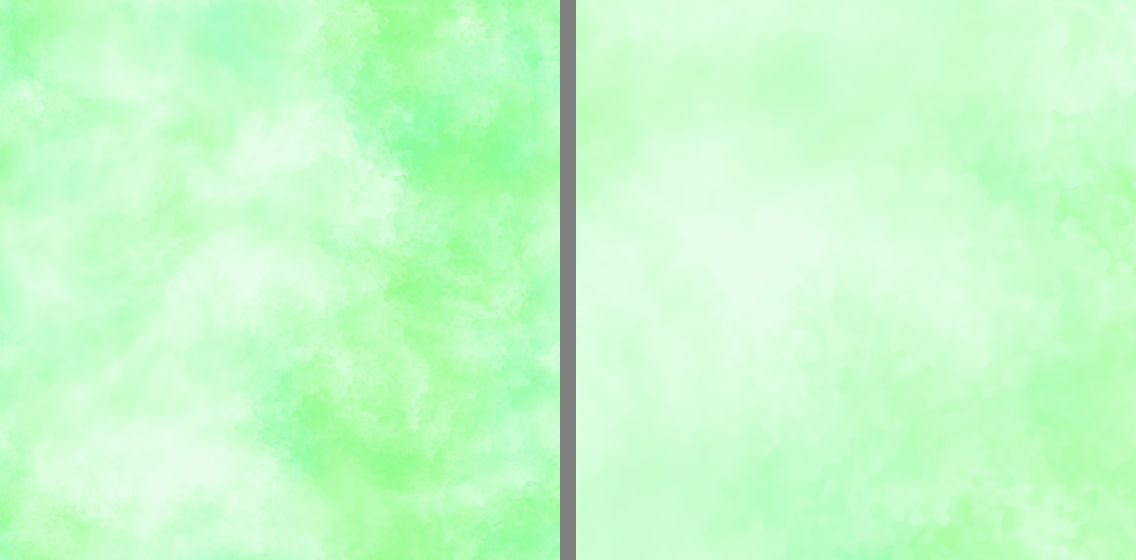
Left: the whole. Right: its middle third, enlarged.
This texture is drawn by a three.js fragment shader. Its source:

```glsl
varying vec2 vUv;

const float TAU = 6.2831853;

// Palette
const vec3 PALE_GREEN = vec3(0.9, 0.997, 0.915);
const vec3 DEEP_GREEN = vec3(0.565, 0.99, 0.59);
const vec3 MINT_SHIFT = vec3(-0.025, 0.0, 0.075);
const float LIME_LIMIT = -0.4;

// Clouds
const vec2 CLOUD_REPEATS = vec2(4.0);
const float SMOOTH_GAIN = 0.55;
const float ROUGH_GAIN = 0.72;
const float CLOUD_CONTRAST = 0.56;
const float WARP_AMOUNT = 0.05;

// Broad wash
const float WASH_MEAN = 0.45;
const float WASH_ACROSS = 0.21;
const float WASH_UP = 0.05;
const float DARK_SIDE = 0.79;

// Crumbled pigment
const float COARSE_CELLS = 60.0;
const float FINE_CELLS = 128.0;
const float CELL_SOFTNESS = 8.0;
const float CRUMBLE_SHIFT = 0.022;
const float SPECKLE = 0.06;

vec2 hash2(vec2 cell, float seed) {
  vec3 p = fract(vec3(cell.xyx + seed * 1.37) * vec3(0.1031, 0.1030, 0.0973));
  p += dot(p, p.yzx + 33.33);
  return fract((p.xx + p.yz) * p.zy);
}

float cornerSlope(vec2 cell, vec2 offset, vec2 repeats, float seed) {
  float angle = TAU * hash2(mod(cell, repeats), seed).x;
  return dot(vec2(cos(angle), sin(angle)), offset);
}

// Gradient noise that wraps after a whole number of repeats
float wrapNoise(vec2 uv, vec2 repeats, float seed) {
  vec2 p = uv * repeats + hash2(vec2(seed), 5.0);
  vec2 cell = floor(p);
  vec2 f = p - cell;
  vec2 w = f * f * f * (f * (f * 6.0 - 15.0) + 10.0);
  vec2 e = vec2(1.0, 0.0);
  float low = mix(cornerSlope(cell, f, repeats, seed),
                  cornerSlope(cell + e.xy, f - e.xy, repeats, seed), w.x);
  float high = mix(cornerSlope(cell + e.yx, f - e.yx, repeats, seed),
                   cornerSlope(cell + e.xx, f - e.xx, repeats, seed), w.x);
  return mix(low, high, w.y);
}

float clouds(vec2 uv, float gain, float seed) {
  float sum = 0.0;
  float amplitude = 1.0;
  vec2 repeats = CLOUD_REPEATS;
  for (int octave = 0; octave < 5; octave++) {
    sum += amplitude * wrapNoise(uv, repeats, seed + float(octave) * 7.0);
    amplitude *= gain;
    repeats *= 2.0;
  }
  return sum;
}

// Soft cellular noise: a random pair per cell, blended at cell borders
vec2 softCells(vec2 uv, float repeats, float seed) {
  vec2 p = uv * repeats;
  vec2 cell = floor(p);
  vec2 sum = vec2(0.0);
  float total = 0.0;
  for (int y = -1; y <= 1; y++) {
    for (int x = -1; x <= 1; x++) {
      vec2 neighbour = cell + vec2(float(x), float(y));
      vec2 id = mod(neighbour, vec2(repeats));
      vec2 offset = neighbour + hash2(id, seed) - p;
      float weight = exp(-CELL_SOFTNESS * dot(offset, offset));
      sum += weight * (hash2(id, seed + 19.0) - 0.5);
      total += weight;
    }
  }
  return sum / total;
}

float wash(vec2 uv) {
  return WASH_MEAN + WASH_ACROSS * cos(TAU * (uv.x - DARK_SIDE))
       + WASH_UP * cos(TAU * uv.y);
}

void main() {
  // Flowing distortion
  vec2 drift = vec2(wrapNoise(vUv, vec2(5.0), 71.0), wrapNoise(vUv, vec2(5.0), 83.0));
  vec2 flow = vUv + WARP_AMOUNT * drift;

  // Grains gather in the deeper, wetter patches
  float patches = wrapNoise(flow, vec2(5.0), 47.0);
  float roughness = smoothstep(0.1, 0.8, wash(flow) + 0.7 * patches);
  float grainMask = mix(0.2, 1.0, roughness);
  vec2 grain = softCells(vUv, FINE_CELLS, 3.0) + 0.6 * softCells(vUv, COARSE_CELLS, 29.0);
  vec2 crumbled = flow + CRUMBLE_SHIFT * grainMask * grain;

  // Depth of the pigment
  float gain = mix(SMOOTH_GAIN, ROUGH_GAIN, roughness);
  float depth = wash(crumbled) + CLOUD_CONTRAST * clouds(crumbled, gain, 11.0);
  depth += SPECKLE * grainMask * grain.x;
  depth = mix(depth, smoothstep(-0.1, 1.1, depth), 0.6);
  depth = clamp(depth, 0.0, 1.0);

  // Drift between mint and lime
  float hue = 1.4 * wrapNoise(crumbled, vec2(3.0), 59.0)
            + 0.9 * wrapNoise(crumbled, vec2(10.0), 67.0) + 0.25 * grainMask * grain.y;
  vec3 color = mix(PALE_GREEN, DEEP_GREEN, depth);
  color += MINT_SHIFT * clamp(hue, LIME_LIMIT, 1.0) * smoothstep(0.05, 0.8, depth);
  gl_FragColor = vec4(clamp(color, 0.0, 1.0), 1.0);
}
```
